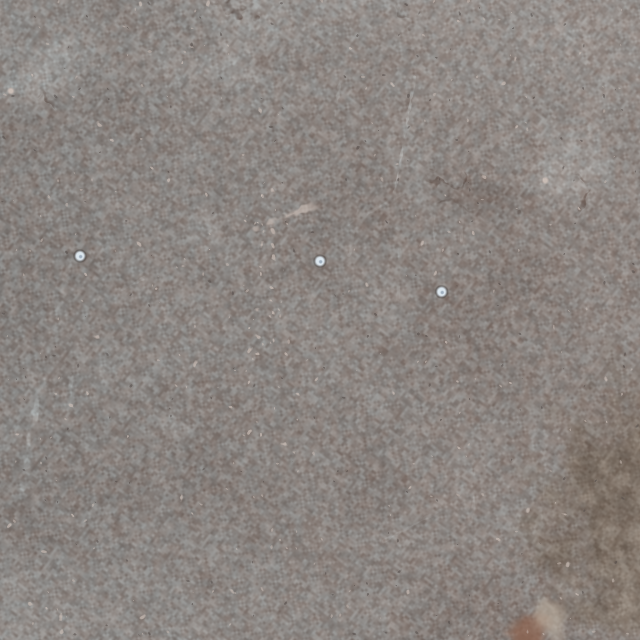
Give the GLSL for this texture, as a Shadertoy shader.

```glsl
// Worn grey-brown metal sheet: fine soft grain over broad cloudy stains, with
// pale scuffs, thin scratches, chipped flecks, hairline cracks, three bright
// studs and a rusty corner. All of it is layered value noise and distances.

float hash(vec2 p) {
    vec3 q = fract(p.xyx * 0.1031);
    q += dot(q, q.yzx + 33.33);
    return fract((q.x + q.y) * q.z);
}

float noise(vec2 p) {
    vec2 i = floor(p), f = fract(p);
    f = f * f * (3.0 - 2.0 * f);
    return mix(mix(hash(i), hash(i + vec2(1, 0)), f.x),
               mix(hash(i + vec2(0, 1)), hash(i + vec2(1, 1)), f.x), f.y);
}

mat2 turn(float a) {
    return mat2(cos(a), sin(a), -sin(a), cos(a));
}

float fbm(vec2 p) {
    float sum = 0.0, amp = 0.53;
    for (int i = 0; i < 4; i++) {
        sum += amp * noise(p);
        p = turn(0.6) * p * 2.03 + 17.0;
        amp *= 0.5;
    }
    return sum;
}

// Soft tilted ellipse with a ragged rim
float blotch(vec2 p, vec2 centre, vec2 radius, float angle) {
    vec2 q = turn(-angle) * (p - centre) / radius;
    return 1.0 - smoothstep(0.4, 1.2, length(q) + (fbm(p * 22.0) - 0.5) * 1.2);
}

// Broken stroke from a to b
float scratch(vec2 p, vec2 a, vec2 b, float width) {
    vec2 ab = b - a;
    float d = length(p - a - ab * clamp(dot(p - a, ab) / dot(ab, ab), 0.0, 1.0));
    d += (noise(p * 140.0) - 0.5) * width;
    return (1.0 - smoothstep(width * 0.2, width, d)) * smoothstep(0.15, 0.7, noise(p * 95.0 + 5.0));
}

// Small tilted chips, one at most per cell
float flecks(vec2 p, float cells, float density, float size) {
    vec2 id = floor(p * cells);
    vec2 jitter = vec2(hash(id + 3.1), hash(id + 71.7));
    vec2 q = (p * cells - id - mix(vec2(0.25), vec2(0.75), jitter)) / cells;
    q = turn(jitter.x * 2.5) * q * vec2(1.0, 1.7);
    float r = size * (0.4 + 0.6 * jitter.y);
    float d = length(q) + (noise(p * 260.0) - 0.5) * r * 0.8;
    return step(hash(id + 19.3), density) * (1.0 - smoothstep(r * 0.3, r * 1.1, d));
}

void mainImage(out vec4 fragColor, in vec2 fragCoord) {
    vec2 p = fragCoord / iResolution.y;
    float px = 1.0 / iResolution.y;

    // Grain and cloudy stains
    vec2 g = turn(0.65) * p;
    float tone = 0.49 + (noise(g * 240.0) - 0.5) * 0.62;
    tone += (noise(g * vec2(125.0, 150.0) + 40.0) - 0.5) * 0.42;
    tone += (fbm(p * 4.0 + 8.0) - 0.5) * 0.45 + (fbm(p * 20.0) - 0.5) * 0.22;
    tone += 0.12 * smoothstep(0.5, 1.0, p.y) - 0.04 * p.x;

    // Pale scuffs, the leaning one seen twice
    float scuff = 0.6 * blotch(p, vec2(0.32, 0.895), vec2(0.13, 0.025), -0.15);
    scuff += 0.5 * blotch(p, vec2(0.38, 0.96), vec2(0.07, 0.06), 0.0);
    scuff += 0.5 * blotch(p, vec2(0.315, 0.64), vec2(0.025, 0.05), 0.0);
    scuff += 0.6 * blotch(p, vec2(0.28, 0.33), vec2(0.04, 0.02), -0.4);
    float crackZone = blotch(p, vec2(0.75, 0.70), vec2(0.08, 0.05), -0.2);
    tone -= 0.22 * crackZone;
    crackZone += blotch(p, vec2(0.38, 0.98), vec2(0.05), 0.0);
    crackZone += blotch(p, vec2(0.63, 0.95), vec2(0.03, 0.05), 0.5);
    float chip = 0.0;
    for (float i = 0.0; i < 2.0; i++) {
        vec2 c = vec2(0.065, 0.885) + i * vec2(0.835, -0.14);
        scuff += 0.75 * blotch(p, c, vec2(0.085, 0.045), 0.75);
        crackZone += blotch(p, c + vec2(0.008, -0.055), vec2(0.015, 0.035), 0.0);
        chip += 1.0 - smoothstep(0.002, 0.007, length(p - c + vec2(0.048, 0.027)));
    }
    tone += 0.4 * scuff;

    // Hairline cracks follow a noise contour
    float crack = 1.0 - smoothstep(0.005, 0.035, abs(fbm(p * 17.0 + 3.0) - 0.5));
    tone -= 0.6 * crack * min(crackZone, 1.0);

    // Faint scattered scratches, steep and shallow
    for (float i = 0.0; i < 12.0; i++) {
        vec2 a = vec2(hash(vec2(i, 4.0)), hash(vec2(i, 9.0)));
        float angle = mod(i, 3.0) < 1.0 ? 0.5 : 1.35 + 0.2 * hash(vec2(i, 2.0));
        vec2 b = a + vec2(cos(angle), sin(angle)) * (0.03 + 0.08 * hash(vec2(i, 6.0)));
        tone += 0.22 * scratch(p, a, b, 0.0035);
    }
    tone += 0.5 * scratch(p, vec2(0.615, 0.69), vec2(0.648, 0.88), 0.003);
    tone += 0.5 * scratch(p, vec2(0.035, 0.24), vec2(0.058, 0.37), 0.008);
    tone += 0.2 * scratch(p, vec2(0.058, 0.37), vec2(0.11, 0.59), 0.008);

    // Grey ramp: dark is warm, light is neutral
    vec3 col = mix(vec3(0.46, 0.42, 0.40), vec3(0.63, 0.62, 0.61), tone);
    col += vec3(0.012, -0.003, -0.009) * (p.x - 0.5 + 2.0 * (noise(p * 90.0) - 0.5));

    // Rusty corner
    float rust = blotch(p, vec2(1.0, 0.17), vec2(0.17, 0.24), 0.0);
    vec3 rustColor = mix(vec3(0.33, 0.27, 0.22), vec3(0.66, 0.61, 0.55), fbm(p * 36.0));
    col = mix(col, rustColor + (tone - 0.5) * 0.12, 0.65 * rust);
    col = mix(col, vec3(0.56, 0.37, 0.28), 0.6 * blotch(p, vec2(0.83, 0.015), vec2(0.035, 0.03), 0.4));
    col = mix(col, vec3(0.74, 0.69, 0.63), 0.6 * blotch(p, vec2(0.86, 0.03), vec2(0.025, 0.05), 0.5));

    // Chips, crowded along one column, and dark pits
    float column = exp(-pow((p.x - 0.41) / 0.035, 2.0)) * smoothstep(0.2, 0.35, p.y) * (1.0 - smoothstep(0.6, 0.75, p.y));
    chip += 0.7 * flecks(p, 48.0, 0.025 + 0.4 * column, 0.006);
    chip += 0.5 * flecks(p + 0.37, 75.0, 0.03 + 0.15 * column, 0.004);
    chip += 0.65 * scratch(p, vec2(0.40, 0.643), vec2(0.495, 0.681), 0.007);
    col = mix(col, vec3(0.79, 0.74, 0.71), min(chip, 1.0));
    col = mix(col, vec3(0.33, 0.30, 0.29), 0.55 * flecks(p + 0.71, 62.0, 0.05, 0.004));

    // Bright studs with a dark rim and a grey dimple
    for (float i = 0.0; i < 3.0; i++) {
        float k = i * (i - 1.0);
        vec2 q = p - vec2(0.125 + 0.375 * i - 0.0925 * k, 0.6 - 0.008 * i - 0.02 * k);
        float d = length(q);
        col *= 1.0 - 0.3 * (1.0 - smoothstep(0.008, 0.012, d));
        float face = 1.0 - smoothstep(0.0065 - px, 0.0085 + px, d);
        vec3 steel = mix(vec3(0.62, 0.68, 0.74), vec3(0.86, 0.90, 0.93), smoothstep(0.001, 0.004, length(q - vec2(0.001, -0.001))));
        col = mix(col, steel, face);
    }
    fragColor = vec4(clamp(col, 0.0, 1.0), 1.0);
}
```
